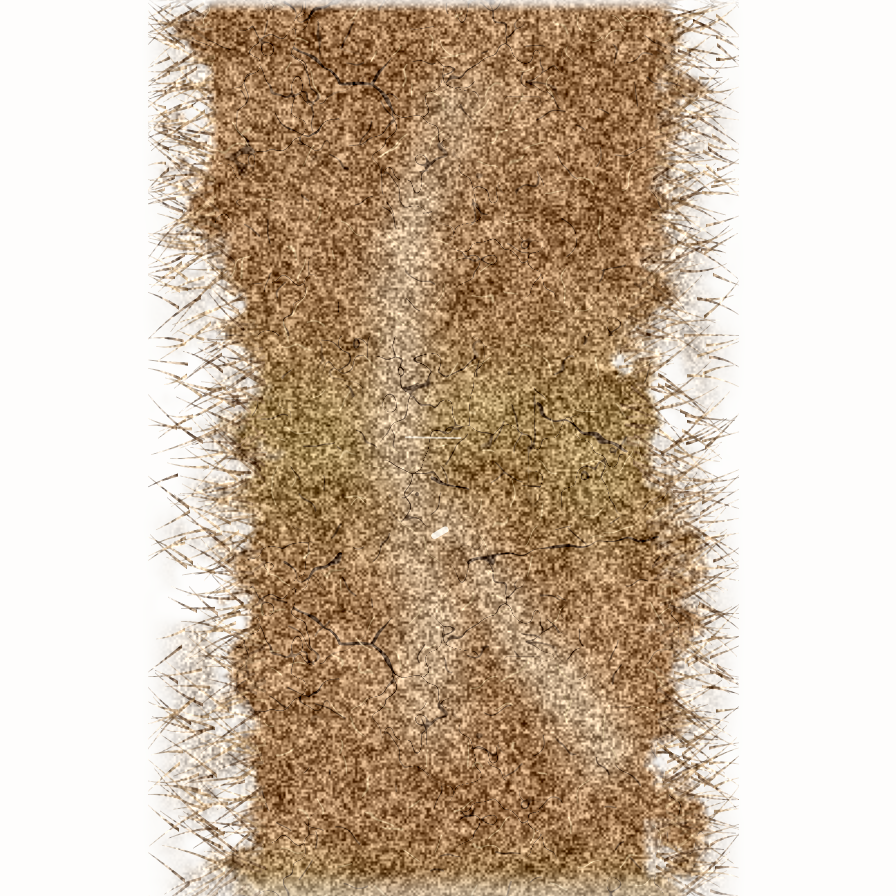
Write a WebGL 2 fragment shader that draws this texture.

```glsl
#version 300 es
precision highp float;
// A vertical strip of dry, cracked earth with ragged grass fringes on white.
// Layered value noise gives soil and grain, soft capsules give pale dust,
// cell borders and jittered segments give cracks, looped curves give blades.

#define TILE_H 0.625
#define GRAIN_SCALE 400.0
#define GRAIN_GAIN 0.56
#define CRACK_SCALE 15.0
#define BLADE_STEP 0.018
#define BLADE_LAYERS 8
#define BLADE_WIDTH 0.0017
#define FLECK_SCALE 34.0
#define OUTER_LEFT 0.165
#define OUTER_RIGHT 0.825

uniform vec2 u_resolution;
out vec4 fragColor;

const vec3 PAPER = vec3(0.995, 0.993, 0.988);
const vec3 SOIL = vec3(0.61, 0.455, 0.305);
const vec3 OLIVE = vec3(0.57, 0.46, 0.27);
const vec3 DUST = vec3(0.76, 0.66, 0.54);
const vec3 DARK = vec3(0.22, 0.15, 0.10);
const vec3 STRAW = vec3(0.86, 0.77, 0.60);

// Main cracks as segments (start xy, end xy), repeated every TILE_H.
const vec4 CRACKS[12] = vec4[12](
  vec4(.313, .372, .345, .352), vec4(.345, .352, .380, .378),
  vec4(.332, .320, .371, .301), vec4(.371, .301, .378, .280),
  vec4(.378, .280, .414, .280), vec4(.414, .280, .436, .312),
  vec4(.414, .280, .443, .242), vec4(.319, .238, .349, .223),
  vec4(.349, .223, .378, .245), vec4(.482, .464, .518, .453),
  vec4(.599, .544, .697, .495), vec4(.521, .372, .729, .401));

vec3 hash3(vec2 p) {
  vec3 q = fract(p.xyx * vec3(.1031, .1030, .0973));
  q += dot(q, q.yxz + 33.33);
  return fract((q.xxy + q.yzz) * q.zyx);
}

float noise(vec2 p) {
  vec2 i = floor(p), f = fract(p);
  f = f * f * (3.0 - 2.0 * f);
  return mix(mix(hash3(i).x, hash3(i + vec2(1, 0)).x, f.x),
             mix(hash3(i + vec2(0, 1)).x, hash3(i + vec2(1, 1)).x, f.x), f.y);
}

float fbm(vec2 p) {
  float sum = 0.0, amp = 0.5;
  for (int i = 0; i < 4; i++) {
    sum += amp * noise(p);
    p = p * 2.03 + 17.0;
    amp *= 0.5;
  }
  return sum / 0.9375;
}

float segment(vec2 p, vec2 a, vec2 b) {
  vec2 d = b - a;
  return length(p - a - d * clamp(dot(p - a, d) / dot(d, d), 0.0, 1.0));
}

float cover(float dist, float width, float px) {
  return clamp((width - dist) / px + 0.5, 0.0, 1.0);
}

// Gap between the two nearest cell points: zero along cell borders.
float cellGap(vec2 p) {
  vec2 id = floor(p), near = vec2(9.0);
  for (int j = -1; j <= 1; j++)
    for (int i = -1; i <= 1; i++) {
      vec2 c = id + vec2(i, j);
      float d = length(c + hash3(c + 71.0).xy - p);
      near = d < near.x ? vec2(d, near.x) : vec2(near.x, min(near.y, d));
    }
  return near.y - near.x;
}

float edgeX(float y, float side) {
  return side < 0.0 ? mix(0.272, 0.216, smoothstep(0.58, 0.8, y))
                    : 0.757 - 0.042 * exp(-pow((y - 0.58) / 0.14, 2.0));
}

vec3 soil(vec2 p, float px) {
  float broad = fbm(p * 9.0), clump = fbm(p * 38.0 + 5.0);
  float band = exp(-pow((p.y - 0.51) / 0.11, 2.0)) + 0.7 * (1.0 - smoothstep(0.0, 0.09, p.y));
  vec3 col = mix(SOIL, OLIVE, clamp(band * (0.35 + broad), 0.0, 1.0));
  col += (broad - 0.5) * vec3(0.14, 0.16, 0.16) + (clump - 0.5) * 0.22;

  // Pale dust: a winding track and a branch towards the lower right.
  float trackX = 0.448 + 0.066 * smoothstep(0.68, 0.92, p.y) + 0.035 * (1.0 - smoothstep(0.3, 0.5, p.y));
  float track = exp(-pow((p.x - trackX) / 0.04, 2.0))
              * smoothstep(0.13, 0.22, p.y) * (1.0 - smoothstep(0.87, 0.95, p.y));
  float branch = exp(-pow(segment(p, vec2(.50, .41), vec2(.675, .16)) / 0.036, 2.0));
  col = mix(col, DUST, clamp(max(track, branch) * (0.2 + 1.1 * fbm(p * 16.0 + 3.0)), 0.0, 0.85));

  // Cracks: fine broken network, then the main jagged lines.
  vec2 q = vec2(p.x, mod(p.y, TILE_H));
  vec2 warp = vec2(noise(q * 60.0), noise(q * 60.0 + 40.0)) - 0.5;
  float fine = cover(cellGap(q * CRACK_SCALE + warp * 0.6) / CRACK_SCALE, 0.0013, px);
  col = mix(col, DARK, 0.65 * fine * smoothstep(0.5, 0.68, noise(q * 13.0 + 8.0)));
  float lines = 9.0;
  for (int i = 0; i < 12; i++)
    lines = min(lines, segment(q + warp * 0.012, CRACKS[i].xy, CRACKS[i].zw));
  col = mix(col, DARK, 0.85 * cover(lines, 0.0025 * noise(q * 45.0 + 2.0), px));

  // Scattered straw and twigs.
  vec2 id = floor(p * FLECK_SCALE);
  for (int j = -1; j <= 1; j++)
    for (int i = -1; i <= 1; i++) {
      vec2 c = id + vec2(i, j);
      vec3 h = hash3(c + 13.0), k = hash3(c + 131.0);
      vec2 dir = vec2(cos(h.z * 6.283), sin(h.z * 6.283)) * (0.15 + 0.4 * k.x);
      float d = segment(p * FLECK_SCALE + warp * 0.5, c + h.xy - dir, c + h.xy + dir) / FLECK_SCALE;
      col = mix(col, k.y > 0.45 ? STRAW : DARK, 0.6 * step(0.35, k.z) * cover(d, 0.0008, px));
    }
  float chip = cover(segment(p, vec2(.485, .402), vec2(.497, .409)), 0.0035, px);
  float stalk = cover(segment(p, vec2(.453, .512), vec2(.514, .511)), 0.001, px);
  return mix(col, vec3(0.97, 0.94, 0.89), max(chip, 0.7 * stalk));
}

void main() {
  vec2 p = gl_FragCoord.xy / u_resolution;
  float px = 1.0 / min(u_resolution.x, u_resolution.y);
  float side = p.x < 0.5 ? -1.0 : 1.0;
  float outer = side < 0.0 ? OUTER_LEFT : OUTER_RIGHT;
  float outward = side * (p.x - edgeX(p.y, side));
  float room = side * (outer - p.x);
  float ragged = (fbm(p * vec2(22.0, 30.0)) - 0.5) * 0.11;
  float body = 1.0 - smoothstep(-0.018, 0.02, outward + ragged);

  // Soft haze behind the fringe.
  float haze = smoothstep(-0.01, 0.08, room) * smoothstep(0.3, 0.75, fbm(p * 15.0 + 9.0));
  vec3 col = mix(PAPER, vec3(0.70, 0.61, 0.51), haze * 0.65);
  col = mix(col, soil(p, px), body);

  // Blades curve out of the ragged edge.
  if (outward > -0.06 && room > -0.02)
    for (int layer = 0; layer < BLADE_LAYERS; layer++)
      for (int n = -4; n <= 4; n++) {
        vec2 id = vec2(floor(p.y / BLADE_STEP) + float(n) + 50.0, float(layer) * 7.0 + side * 3.0 + 20.0);
        vec3 h = hash3(id), k = hash3(id + 211.0);
        float y = (id.x - 50.0 + h.x) * BLADE_STEP;
        float edge = edgeX(y, side);
        float rootX = mix(edge - side * 0.025, outer, h.y * h.y * 0.75);
        float len = min(0.025 + 0.05 * h.z, abs(outer - rootX));
        float t = side * (p.x - rootX) / len;
        float slope = (k.x - 0.5) * 1.7;
        float bend = (k.y - 0.5) * 0.7 * t;
        float d = abs(p.y - y - len * t * (slope + bend)) / sqrt(1.0 + pow(slope + 2.0 * bend, 2.0));
        float blade = step(0.0, t) * step(t, 1.0) * cover(d, BLADE_WIDTH * (1.0 - 0.8 * t), px);
        vec3 tint = mix(vec3(0.40, 0.28, 0.18), vec3(0.76, 0.63, 0.46), k.z);
        col = mix(col, tint, blade * (0.8 - 0.5 * t));
      }

  // Grain on the earth, and pale fades at the top and bottom.
  float grain = noise(p * GRAIN_SCALE) - 0.5 + 0.5 * (noise(p * GRAIN_SCALE * 0.45 + 60.0) - 0.5);
  float ink = smoothstep(0.0, 0.35, 0.99 - col.b);
  col += grain * GRAIN_GAIN * ink * vec3(1.0, 0.98, 0.92) + 0.02 * ink;
  float fade = 0.75 * smoothstep(0.985, 1.0, p.y) + 0.35 * (1.0 - smoothstep(0.0, 0.035, p.y));
  fragColor = vec4(clamp(mix(col, PAPER, fade), 0.0, 1.0), 1.0);
}
```
